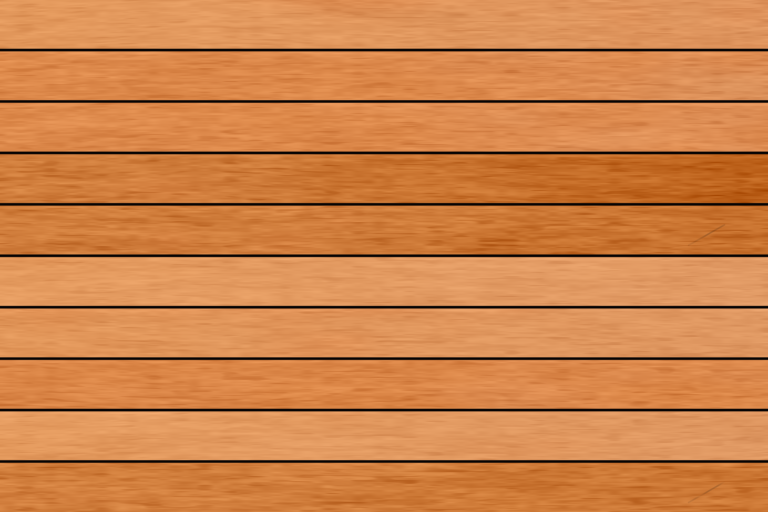
A Shadertoy shader for this texture:

```glsl
#define PLANKS 9.955          // planks over the canvas height
#define TOP_OFFSET 0.027      // part of the first plank cut off at the top
#define GAP_CORE 0.008        // black half width of a gap, in planks
#define GAP_EDGE 0.042        // outer half width of its soft edge
#define GRAIN 0.075           // contrast of the grain
#define BLOTCH 0.22           // strength of the broad tone changes
#define DARK_WOOD vec3(0.805, 0.475, 0.215)
#define LIGHT_WOOD vec3(0.895, 0.605, 0.370)
#define GAP_COLOR vec3(0.020, 0.010, 0.010)

// Tone of each plank from the top (0 dark, 1 light), and its change to the right
const float TONE[10] = float[](0.85, 0.50, 0.50, 0.10, 0.12, 0.95, 0.85, 0.45, 0.95, 0.12);
const float DRIFT[10] = float[](-0.05, 0.20, 0.15, -0.85, -0.40, 0.05, 0.05, 0.10, -0.10, -0.25);

float hash(vec2 p) {
    vec3 q = fract(p.xyx * 0.1031);
    q += dot(q, q.yzx + 33.33);
    return fract((q.x + q.y) * q.z);
}

float noise(vec2 p) {
    vec2 cell = floor(p), f = fract(p);
    f = f * f * (3.0 - 2.0 * f);
    return mix(mix(hash(cell), hash(cell + vec2(1, 0)), f.x),
               mix(hash(cell + vec2(0, 1)), hash(cell + vec2(1, 1)), f.x), f.y);
}

float segmentDistance(vec2 p, vec2 a, vec2 b) {
    vec2 ab = b - a;
    return length(p - a - ab * clamp(dot(p - a, ab) / dot(ab, ab), 0.0, 1.0));
}

// Horizontal fibres in three sizes, centred on zero
float woodGrain(vec2 p, float seed) {
    p.y += 0.012 * (noise(vec2(p.x * 2.5, seed)) - 0.5) + p.x * 0.02 * (hash(vec2(seed, 3.0)) - 0.5);
    p += vec2(seed * 7.3, seed * 1.7);
    float broad = noise(p * vec2(5.0, 70.0)) - 0.5;
    float fibres = noise(p * vec2(17.0, 190.0)) - 0.5;
    float fine = noise(p * vec2(50.0, 340.0)) - 0.5;
    float pores = smoothstep(0.68, 0.95, noise(p * vec2(20.0, 230.0) + 41.0));
    return 0.45 * broad + 0.8 * fibres + 0.7 * fine - 0.7 * (pores - 0.08);
}

void mainImage(out vec4 fragColor, in vec2 fragCoord) {
    vec2 uv = fragCoord / iResolution.xy;
    vec2 p = fragCoord / iResolution.y;
    float rows = (1.0 - uv.y) * PLANKS + TOP_OFFSET;
    float row = clamp(floor(rows), 0.0, 9.0);
    float within = rows - row;
    float seed = row + 1.0;

    // Plank tone with soft blotches
    float tone = TONE[int(row)] + DRIFT[int(row)] * smoothstep(0.3, 1.0, uv.x);
    tone += BLOTCH * (noise(vec2(p.x * 3.0, within * 1.3) + seed * 11.0) - 0.5);
    tone += BLOTCH * 0.6 * (noise(vec2(p.x * 9.0, within * 3.0) + seed * 5.0) - 0.5);
    vec3 color = mix(DARK_WOOD, LIGHT_WOOD, tone);

    // Red cast in the middle tones, pale cast towards the right of light planks
    float middle = 1.0 - smoothstep(0.1, 0.4, abs(tone - 0.5));
    color += vec3(0.012, -0.010, -0.008) * middle;
    color += vec3(-0.012, 0.0, 0.025) * uv.x * smoothstep(0.4, 0.8, tone);

    // Grain, weaker on light planks
    float grain = woodGrain(p, seed) * mix(1.25, 0.7, clamp(tone, 0.0, 1.0));
    color += GRAIN * grain * vec3(0.85, 1.0, 0.95);

    // Faint slanted scratch on every fifth plank
    vec2 local = vec2(p.x, -within / PLANKS);
    vec2 center = vec2(0.92 * iResolution.x / iResolution.y, -0.06);
    float scratch = segmentDistance(local, center - vec2(0.035, 0.02), center + vec2(0.035, 0.02));
    float worn = step(3.5, mod(row, 5.0)) * noise(p * 60.0);
    color *= 1.0 - 0.22 * worn * (1.0 - smoothstep(0.0, 0.003, scratch));

    // Shaded gaps with a thin light lip below
    float line = clamp(round(rows), 1.0, 9.0);
    float below = rows - line;
    color += 0.025 * smoothstep(0.03, 0.06, below) * (1.0 - smoothstep(0.06, 0.11, below));
    float soft = max(GAP_EDGE, GAP_CORE + fwidth(rows));
    color = mix(GAP_COLOR, color, smoothstep(GAP_CORE, soft, abs(below)));

    fragColor = vec4(clamp(color, 0.0, 1.0), 1.0);
}
```
